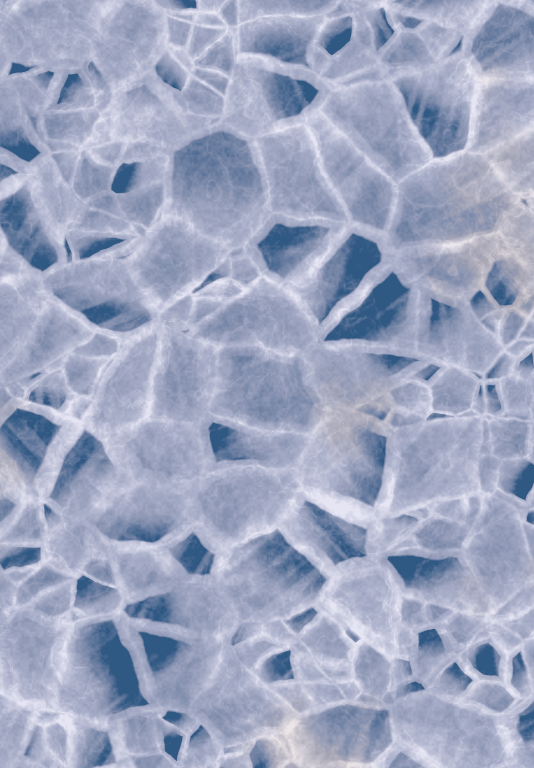
A WebGL 2 fragment shader for this texture:

```glsl
#version 300 es
precision highp float;
// Translucent blue crystal stone: angular pebbles with dark pockets, pale veils and fine scratches.

#define LARGE_SCALE 10.5    // large crystals per canvas height
#define SMALL_SCALE 20.0    // small crystals per canvas height
#define SPLIT_SHARE 0.38    // share of large crystals broken into small ones
#define DARK_SHARE 0.46     // share of crystals with a deep pocket
#define BASE_TONE 0.61
#define POCKET_DEPTH 0.80
#define VEIL_GAIN 0.34
#define CLOUD_GAIN 0.50
#define STREAK_FREQ 125.0
#define STREAK_GAIN 0.40
#define GRAIN_GAIN 0.13

uniform vec2 u_resolution;
out vec4 fragColor;

struct Cell { vec2 id; vec2 offset; float edge; };

vec2 hash2(vec2 p) {
  vec3 q = fract(p.xyx * vec3(0.1031, 0.1030, 0.0973));
  q += dot(q, q.yzx + 33.33);
  return fract((q.xx + q.yz) * q.zy);
}

float noise(vec2 p) {
  vec2 i = floor(p), f = fract(p);
  f = f * f * (3.0 - 2.0 * f);
  float low = mix(hash2(i).x, hash2(i + vec2(1, 0)).x, f.x);
  float high = mix(hash2(i + vec2(0, 1)).x, hash2(i + vec2(1, 1)).x, f.x);
  return mix(low, high, f.y);
}

float cloud(vec2 p) {
  float sum = 0.0, gain = 0.5;
  for (int i = 0; i < 5; i++) {
    sum += gain * noise(p);
    p = mat2(1.6, 1.2, -1.2, 1.6) * p + 7.3;
    gain *= 0.5;
  }
  return sum;
}

mat2 turn(float a) { return mat2(cos(a), -sin(a), sin(a), cos(a)); }

// Nearest cell with the true distance to its border, in cell units
Cell cellAt(vec2 p) {
  vec2 base = floor(p), f = fract(p), home = vec2(0), nearest = vec2(0);
  float best = 9.0, edge = 9.0;
  for (int y = -1; y <= 1; y++) for (int x = -1; x <= 1; x++) {
    vec2 g = vec2(x, y), r = g + hash2(base + g) - f;
    if (dot(r, r) < best) { best = dot(r, r); nearest = r; home = g; }
  }
  for (int y = -2; y <= 2; y++) for (int x = -2; x <= 2; x++) {
    vec2 g = home + vec2(x, y), r = g + hash2(base + g) - f, d = r - nearest;
    if (dot(d, d) > 1e-5) edge = min(edge, dot(0.5 * (r + nearest), normalize(d)));
  }
  return Cell(base + home, -nearest, edge);
}

// Fine parallel scratches, broken along their length
float streaks(vec2 p, float angle) {
  vec2 q = turn(angle) * p;
  q.y += 0.004 * sin(q.x * 23.0 + angle * 9.0);
  float fine = noise(q * vec2(13.0, STREAK_FREQ));
  float broad = noise(q * vec2(7.0, STREAK_FREQ * 0.4) + 31.0);
  return smoothstep(0.45, 0.95, fine * 0.65 + broad * 0.5);
}

// Tone change inside one crystal: shade, one-sided pocket, scratches and pale rim
float crystalTone(Cell c, vec2 p, float mist) {
  vec2 pick = hash2(c.id + 41.7), kind = hash2(c.id + 93.1);
  float inside = smoothstep(0.0, 0.035, c.edge);
  float slope = dot(c.offset, vec2(cos(pick.x * 6.283), sin(pick.x * 6.283)));
  float rim = mix(0.03, 0.15, kind.y);
  float pocket = smoothstep(rim, rim + 0.045, c.edge + 0.05 * (mist - 0.5));
  pocket *= smoothstep(-0.32, 0.22, slope + 0.5 * (mist - 0.5));
  float deep = 1.0 - smoothstep(DARK_SHARE - 0.08, DARK_SHARE + 0.08, kind.x);
  pocket *= mix(0.22, 1.0, deep);
  float scratch = streaks(p, mix(0.35, 1.25, pick.y) + 1.3 * step(0.78, kind.y));
  float veil = exp(-c.edge * 10.0) * (0.35 + 1.3 * mist);
  float tone = inside * 0.22 * (pick.y - 0.5) - POCKET_DEPTH * pocket;
  tone += inside * STREAK_GAIN * scratch * (0.25 + 0.8 * pocket);
  return tone + VEIL_GAIN * veil;
}

// Deep blue to pale lilac, extended a little past both ends
vec3 stoneColor(float tone) {
  vec3 ramp[6] = vec3[6](vec3(0.24, 0.38, 0.54), vec3(0.40, 0.48, 0.62),
    vec3(0.51, 0.56, 0.68), vec3(0.60, 0.63, 0.74),
    vec3(0.68, 0.70, 0.80), vec3(0.78, 0.79, 0.87));
  float x = clamp(tone * 5.0, -0.35, 6.2);
  int i = int(clamp(floor(x), 0.0, 4.0));
  return mix(ramp[i], ramp[i + 1], x - float(i));
}

void main() {
  vec2 uv = gl_FragCoord.xy / u_resolution.y;
  vec2 bend = vec2(cloud(uv * 9.0), cloud(uv * 9.0 + 50.0)) - 0.48;
  vec2 p = uv + 0.045 * bend;
  float mist = cloud(uv * 14.0 + 3.0 * bend + 20.0);

  // Large crystals, some of them broken into small ones
  Cell large = cellAt(p * vec2(0.92, 1.06) * LARGE_SCALE + 5.0);
  Cell small = cellAt(p * SMALL_SCALE + 71.0);
  float split = step(hash2(large.id + 17.0).y, SPLIT_SHARE) * smoothstep(0.0, 0.06, large.edge);
  float tone = BASE_TONE + mix(crystalTone(large, uv, mist), crystalTone(small, uv, mist), split);

  // Ghost facets seen through the surface
  Cell ghost = cellAt(turn(0.6) * (uv + 0.02 * bend) * 13.0 + 130.0);
  tone += 0.16 * (hash2(ghost.id).x - 0.5) * smoothstep(0.0, 0.04, ghost.edge);
  tone += 0.10 * exp(-ghost.edge * 24.0) * mist;

  // Milky clouds, white wisps and grain
  tone += CLOUD_GAIN * (mist - 0.48) + 0.25 * (cloud(uv * 5.0 + 9.0) - 0.48);
  float wisp = 1.0 - abs(2.0 * cloud(uv * vec2(17.0, 13.0) + 6.0 * bend + 80.0) - 0.96);
  tone += 0.16 * pow(max(wisp, 0.0), 14.0);
  tone += GRAIN_GAIN * (noise(uv * 330.0) + noise(uv * 150.0 + 12.0) - 1.0);

  // Faint warm mineral stains in the pale parts
  float stain = smoothstep(0.60, 0.78, cloud(uv * 4.5 + 37.0)) * smoothstep(0.35, 0.7, tone);
  vec3 color = stoneColor(tone) + stain * vec3(0.03, 0.0, -0.05);
  fragColor = vec4(clamp(color, 0.0, 1.0), 1.0);
}
```
